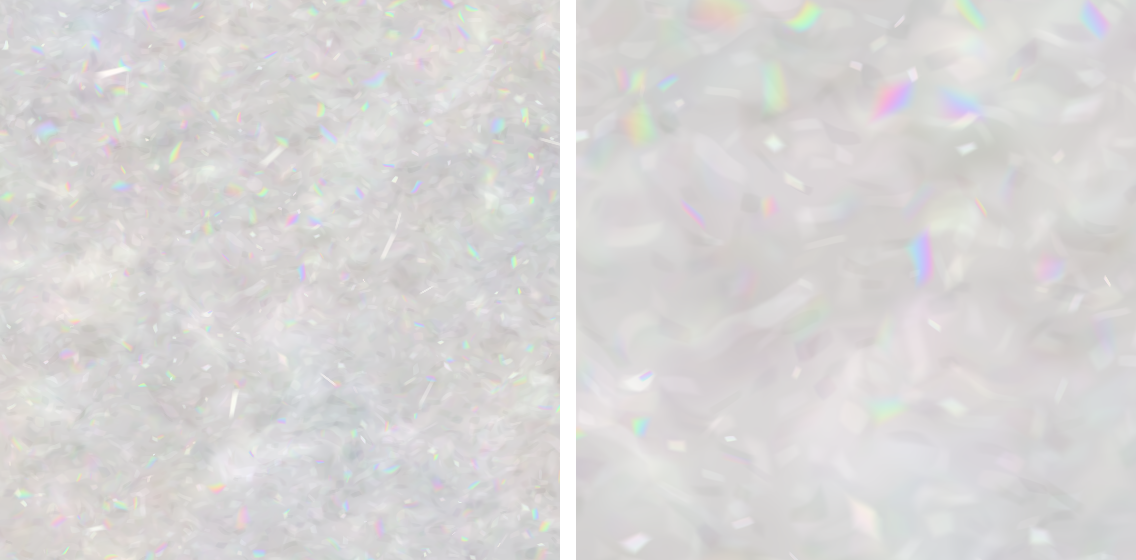
Left, the full canvas; right, a detail of the centre.
Write a Shadertoy shader that draws this texture.

```glsl
const vec3 PEARL_GREY = vec3(0.832, 0.824, 0.824);
const vec3 WARM_SHIFT = vec3(0.010, 0.001, -0.012);
const vec3 WHITE_GLEAM = vec3(1.0, 0.995, 0.975);
const int VEIL_LAYERS = 5;
const float VEIL_CELLS = 6.0;      // cells across the coarsest veil layer
const float VEIL_GROWTH = 1.75;    // cell count ratio between layers
const float VEIL_TONE = 0.062;     // light and dark contrast of veils
const float VEIL_TINT = 0.030;     // pastel strength of veils
const float SPECK_CELLS = 26.0;
const float SPECK_SHARE = 0.42;
const float CHIP_CELLS = 11.0;
const float CHIP_SHARE = 0.20;
const float SLIVER_CELLS = 7.0;
const float SLIVER_SHARE = 0.20;
const float TAU = 6.2831853;

// Integer hash: four values in 0..1 per cell, layer and channel
vec4 hash4(vec2 cell, int layer, int channel) {
    uvec4 v = uvec4(ivec4(ivec2(cell), layer, channel)) * 1664525u + 1013904223u;
    v += v.yzxy * v.wxyz;
    v ^= v >> 16u;
    v += v.yzxy * v.wxyz;
    v ^= v >> 16u;
    return vec4(v & 65535u) / 65535.0;
}

vec3 spectrum(float hue) {
    return 0.5 + 0.5 * cos(TAU * (hue - vec3(0.0, 0.333, 0.667)));
}

// Slow layered sines, about -1..1
float drift(vec2 p) {
    return 0.5 * sin(p.x * 5.1 + 2.0 * sin(p.y * 4.3 + 0.7))
         + 0.5 * sin(p.y * 9.7 - p.x * 3.2 + 1.5 * sin(p.x * 7.9));
}

// Bends the outlines so that flakes look torn
vec2 ruffle(vec2 p) {
    return p + 0.006 * sin(p.yx * 31.0 + 2.0 * sin(p * 17.0))
             + 0.0022 * sin(p.yx * 113.0 + 2.0 * sin(p * 67.0));
}

// Skewed flake: xy = local position, z = coverage
vec3 flake(vec2 p, vec2 halfSize, float angle, float skew, float softness) {
    float c = cos(angle), s = sin(angle);
    p = vec2(c * p.x + s * p.y, c * p.y - s * p.x);
    p.x += skew * p.y;
    vec2 q = p / halfSize;
    q.y *= 1.0 + 0.45 * skew * q.x;
    float edge = max(abs(q.x), abs(q.y)) * 0.7 + length(q) * 0.3;
    return vec3(q, 1.0 - smoothstep(1.0 - softness, 1.0 + 0.3 * softness, edge));
}

// Overlapping translucent veils, as a shift around the base colour
vec3 veils(vec2 p, int layer, float cells) {
    vec2 g = p * cells, home = floor(g);
    vec3 shift = vec3(0.0);
    for (int y = -1; y <= 1; y++)
    for (int x = -1; x <= 1; x++) {
        vec2 cell = home + vec2(x, y);
        vec4 a = hash4(cell, layer, 0), b = hash4(cell, layer, 1);
        vec2 halfSize = vec2(mix(0.35, 0.75, a.z), mix(0.16, 0.45, a.w));
        float angle = (b.x - 0.5) * (b.y > 0.6 ? 3.0 : 1.1);
        vec3 f = flake(g - cell - a.xy, halfSize, angle, b.w - 0.5, mix(0.25, 0.9, b.y));
        float sheen = (b.z - 0.47) * (1.0 + 0.5 * f.x * (a.z - 0.5));
        vec3 tint = spectrum(b.w * 3.0 + 0.15 * f.x) - 0.5;
        shift += f.z * (VEIL_TONE * sheen + VEIL_TINT * (a.w - 0.3) * tint);
    }
    return shift;
}

// Scattered glints laid over a colour; iridescence 0 gives white slivers
vec3 glints(vec3 color, vec2 p, int layer, float cells, float share,
            vec2 size, float iridescence, float strength) {
    vec2 g = p * cells, home = floor(g);
    for (int y = -1; y <= 1; y++)
    for (int x = -1; x <= 1; x++) {
        vec2 cell = home + vec2(x, y);
        vec4 a = hash4(cell, layer, 0), b = hash4(cell, layer, 1);
        float chance = share * (1.0 + 0.5 * drift(cell / cells * 1.7));
        if (a.z > chance) continue;
        vec2 halfSize = size * mix(0.45, 1.3, b.x) * vec2(1.0, mix(0.6, 1.5, b.y));
        vec3 f = flake(g - cell - a.xy, halfSize, b.z * TAU, b.w - 0.5, mix(0.4, 0.8, b.y));
        vec3 rainbow = spectrum(a.w + 0.2 * f.y + 0.08 * f.x);
        vec3 gleam = mix(WHITE_GLEAM, 0.66 + 0.36 * rainbow, iridescence);
        float vivid = strength * mix(0.15, 1.0, b.w * b.w);
        color = mix(color, gleam, f.z * vivid);
    }
    return color;
}

void mainImage(out vec4 fragColor, in vec2 fragCoord) {
    vec2 uv = fragCoord / iResolution.y;
    vec2 p = ruffle(uv);

    // Soft ground of veils, coarse to fine
    vec3 color = PEARL_GREY + WARM_SHIFT * drift(uv) + 0.008 * drift(uv.yx * 1.6 + 3.0);
    float cells = VEIL_CELLS;
    for (int i = 0; i < VEIL_LAYERS; i++) {
        color += veils(p + 0.37 * float(i), i, cells);
        cells *= VEIL_GROWTH;
    }

    // Iridescent chips and specks, then rare white slivers
    color = glints(color, p, 11, CHIP_CELLS, CHIP_SHARE, vec2(0.22, 0.11), 0.75, 0.75);
    color = glints(color, p, 12, SPECK_CELLS, SPECK_SHARE, vec2(0.30, 0.17), 0.95, 0.85);
    color = glints(color, p, 13, SPECK_CELLS * 1.4, SPECK_SHARE * 0.5, vec2(0.26, 0.16), 0.2, 0.8);
    color = glints(color, uv, 14, SLIVER_CELLS, SLIVER_SHARE, vec2(0.19, 0.036), 0.05, 1.0);

    fragColor = vec4(clamp(color, 0.0, 1.0), 1.0);
}
```
